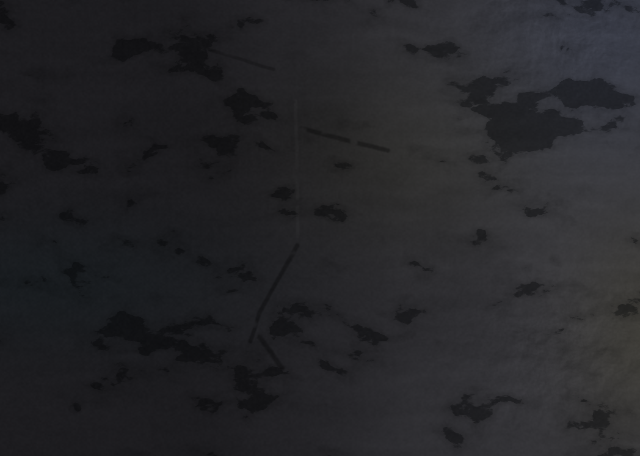
A Shadertoy shader for this texture:

```glsl
// Dark trowelled plaster: a charcoal wall that lightens to the right,
// with ragged stains made from thresholded noise, faint horizontal
// brushing, a few scraped creases and fine grain.

float hash(vec2 p) {
    return fract(sin(dot(p, vec2(127.1, 311.7))) * 43758.5453);
}

float noise(vec2 p) {
    vec2 i = floor(p), f = fract(p);
    f = f * f * (3.0 - 2.0 * f);
    return mix(mix(hash(i), hash(i + vec2(1, 0)), f.x),
               mix(hash(i + vec2(0, 1)), hash(i + vec2(1, 1)), f.x), f.y);
}

float fbm(vec2 p) {
    float sum = 0.0, amp = 0.5;
    for (int i = 0; i < 6; i++) {
        sum += amp * noise(p);
        p = mat2(1.6, 1.2, -1.2, 1.6) * p + 7.3;
        amp *= 0.53;
    }
    return sum * 0.96;
}

// Soft tilted ellipse that tells where stains gather
float blotch(vec2 p, vec2 centre, vec2 radius, float tilt) {
    float c = cos(tilt), s = sin(tilt);
    vec2 q = mat2(c, -s, s, c) * (p - centre) / radius;
    return exp(-dot(q, q));
}

// Soft line from a to b
float crease(vec2 p, vec2 a, vec2 b, float width) {
    vec2 ab = b - a;
    float t = clamp(dot(p - a, ab) / dot(ab, ab), 0.0, 1.0);
    return 1.0 - smoothstep(0.2 * width, width, length(p - a - ab * t));
}

void mainImage(out vec4 fragColor, in vec2 fragCoord) {
    vec2 uv = fragCoord / iResolution.xy;
    vec2 p = uv * vec2(1.407, 1.0);
    vec2 warp = vec2(fbm(p * 6.0), fbm(p * 6.0 + 31.0)) - 0.5;
    vec2 w = p + 0.05 * warp;

    // Wall tone, left to right, with cloudy and brushed variation
    float cloud = fbm(p * 3.0 + 12.0) - 0.5;
    float light = smoothstep(0.22, 1.0, uv.x + 0.12 * cloud + 0.06 * (uv.y - 0.5));
    vec3 color = mix(vec3(0.111, 0.109, 0.121), vec3(0.222, 0.221, 0.236), light);
    float brushed = fbm(w * vec2(7.0, 38.0)) - 0.5;
    color *= 1.0 + 0.15 * brushed + 0.12 * cloud;

    // Cool and warm tints
    color += vec3(0.0, 0.012, 0.04) * blotch(p, vec2(1.36, 0.95), vec2(0.28, 0.3), 0.0);
    color += vec3(0.012, 0.007, -0.025) * blotch(p, vec2(1.42, 0.27), vec2(0.16, 0.25), 0.0);
    color += vec3(-0.010, 0.006, 0.008) * blotch(p, vec2(0.1, 0.38), vec2(0.4, 0.14), 0.0);
    color += vec3(0.006, 0.005, -0.012) * blotch(p, vec2(0.9, 0.66), vec2(0.3, 0.2), 0.0);

    // Ragged stains
    float gather = blotch(w, vec2(0.42, 0.28), vec2(0.19, 0.045), -0.12);
    gather = max(gather, blotch(w, vec2(1.07, 0.82), vec2(0.15, 0.03), 0.35));
    gather = max(gather, blotch(w, vec2(1.16, 0.73), vec2(0.18, 0.04), -0.12));
    gather = max(gather, 0.8 * blotch(w, vec2(1.26, 0.81), vec2(0.09, 0.04), -0.4));
    gather = max(gather, 0.8 * blotch(w, vec2(0.05, 0.70), vec2(0.14, 0.04), -0.4));
    gather = max(gather, 0.7 * blotch(w, vec2(0.37, 0.90), vec2(0.16, 0.04), 0.1));
    gather = max(gather, 0.7 * blotch(w, vec2(0.56, 0.77), vec2(0.15, 0.04), 0.0));
    gather = max(gather, 0.5 * blotch(w, vec2(1.24, 0.29), vec2(0.18, 0.05), 0.2));
    float ragged = fbm(w * vec2(11.0, 19.0) + 3.0);
    float level = ragged + 0.36 * gather;
    float stain = smoothstep(0.70, 0.75, level);
    float smudge = smoothstep(0.52, 0.76, level);
    color *= 1.0 - 0.13 * smudge;
    color = mix(color, color * vec3(0.68, 0.69, 0.70), stain);

    // Raised plaster on the right
    float relief = fbm(w * 26.0) - fbm((w + vec2(0.004, -0.004)) * 26.0);
    float rough = blotch(p, vec2(1.22, 0.92), vec2(0.22, 0.16), 0.0)
                + blotch(p, vec2(1.24, 0.22), vec2(0.22, 0.16), 0.0);
    color *= 1.0 + relief * (0.12 + 0.55 * rough);

    // Scraped creases and a faint upright seam
    vec2 c = p + 0.012 * warp;
    float worn = smoothstep(0.30, 0.60, noise(p * 45.0) + 0.25);
    float scrape = crease(c, vec2(0.655, 0.46), vec2(0.57, 0.31), 0.008);
    scrape = max(scrape, crease(c, vec2(0.57, 0.31), vec2(0.55, 0.25), 0.007));
    scrape = max(scrape, crease(c, vec2(0.57, 0.26), vec2(0.62, 0.19), 0.009));
    scrape = max(scrape, crease(c, vec2(0.66, 0.72), vec2(0.85, 0.67), 0.008));
    scrape = max(scrape, 0.7 * crease(c, vec2(0.46, 0.89), vec2(0.60, 0.85), 0.006));
    color *= 1.0 - 0.32 * scrape * worn;
    color += 0.016 * worn * crease(c, vec2(0.648, 0.78), vec2(0.655, 0.48), 0.006);

    // Fine grain
    float grain = noise(p * 170.0) + noise(p * 290.0 + 5.0) - 1.0;
    color += 0.009 * grain;

    fragColor = vec4(clamp(color, 0.0, 1.0), 1.0);
}
```
